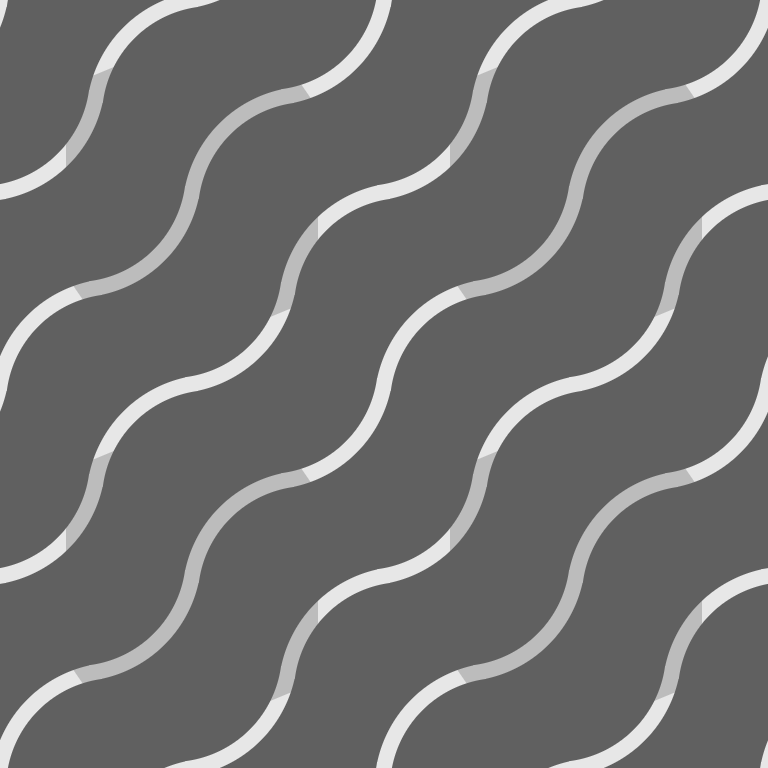
Write a Shadertoy shader that draws this pattern.

```glsl
// Diagonal wavy ribbons of circular arcs, light with grey sections, on dark grey.

const vec3 GROUND = vec3(0.376);
const vec3 LIGHT = vec3(0.906);
const vec3 GREY = vec3(0.737);

const float REPEATS = 2.0;      // tiles across and down
const float TILE = 4.0;         // tile side, in arc steps
const float HALF_WIDTH = 0.081; // half the ribbon width
const float ARC_ANGLE = 0.611;  // half the angle swept by one arc

// Antialiased coverage of a signed distance
float coverage(float dist, float pixel) {
    return clamp(0.5 - dist / pixel, 0.0, 1.0);
}

// Distance to a chain of arcs bulging to alternate sides of a straight axis
float waveDistance(float along, float across) {
    float side = mod(floor(along), 2.0) < 0.5 ? -1.0 : 1.0;
    float halfChord = sqrt(0.5);
    float radius = halfChord / sin(ARC_ANGLE);
    vec2 local = vec2(fract(along) - 0.5, across) * sqrt(2.0);
    return abs(length(local + vec2(0.0, side * radius * cos(ARC_ANGLE))) - radius);
}

// Long grey section, one per tile, with parallel slanted ends
float longSection(float along, float across, float lane) {
    float a = mod(along + lane, TILE) - 0.5 * TILE;
    vec2 p = vec2(a + across, a - across);
    return abs(dot(p, vec2(0.823, 0.568))) - 1.573;
}

// Short grey section at each steep bend, turned half a circle at every other one
float shortSection(float along, float across, float lane) {
    float bend = 2.0 * floor(0.5 * along + 0.5);
    float turn = mod(bend + lane, TILE) > 2.0 ? 1.0 : -1.0;
    float a = along - bend;
    vec2 p = turn * vec2(a + across, a - across);
    return max(p.x - 0.3125, dot(p, vec2(0.383, -0.924)) - 0.208);
}

void mainImage(out vec4 fragColor, in vec2 fragCoord) {
    float scale = REPEATS * TILE / iResolution.y;
    vec2 p = fragCoord * scale;

    // Diagonal axes, with one ribbon per lane
    float along = 0.5 * (p.x + p.y);
    float diagonal = 0.5 * (p.x - p.y);
    float lane = floor(diagonal + 0.5);
    float across = diagonal - lane;

    // Long and short sections take alternate lanes
    float section = mod(lane, 2.0) < 0.5
        ? longSection(along, across, lane)
        : shortSection(along, across, lane);

    vec3 ribbon = mix(LIGHT, GREY, coverage(section, scale));
    float ribbonMask = coverage(waveDistance(along, across) - HALF_WIDTH, scale);
    fragColor = vec4(mix(GROUND, ribbon, ribbonMask), 1.0);
}
```
